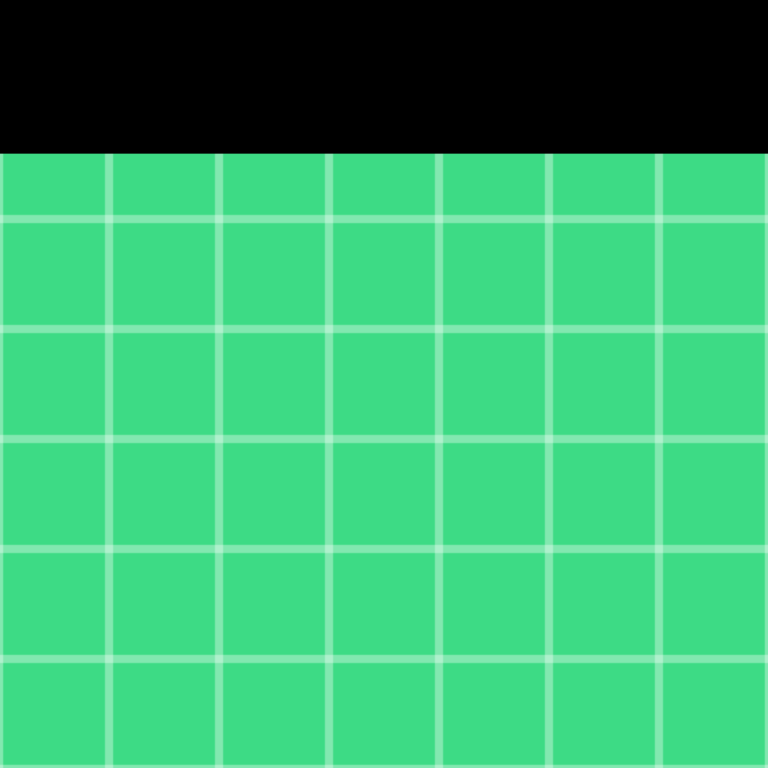
Reproduce this pattern procedurally as a WebGL 1 fragment shader.

```glsl
precision highp float;
// Flat green sheet ruled with a square grid of translucent white lines, under
// a plain black band. Distances to the repeated lines come from fract, and
// the two line directions are blended in turn so that crossings turn lighter.

uniform vec2 u_resolution;

// Coverage of the vertical (x) and horizontal (y) lines, centred on the canvas.
vec2 gridLines(vec2 uv, vec2 soft) {
  float spacing = 0.1432;
  vec2 lineDistance = abs(fract((uv - 0.5) / spacing) - 0.5) * spacing;
  return 1.0 - smoothstep(0.0053 - soft, 0.0053 + soft, lineDistance);
}

void main() {
  vec2 uv = gl_FragCoord.xy / u_resolution;
  vec2 pixel = 1.0 / u_resolution;

  // Green ground with translucent rules
  vec2 lines = 0.355 * gridLines(uv, max(0.75 * pixel, vec2(0.0014)));
  vec3 color = vec3(0.24, 0.86, 0.52);
  color = mix(color, vec3(1.0), lines.x);
  color = mix(color, vec3(1.0), lines.y);

  // Black band across the top fifth
  float band = smoothstep(-0.5, 0.5, (uv.y - 0.8) / pixel.y);
  gl_FragColor = vec4(mix(color, vec3(0.0), band), 1.0);
}
```
